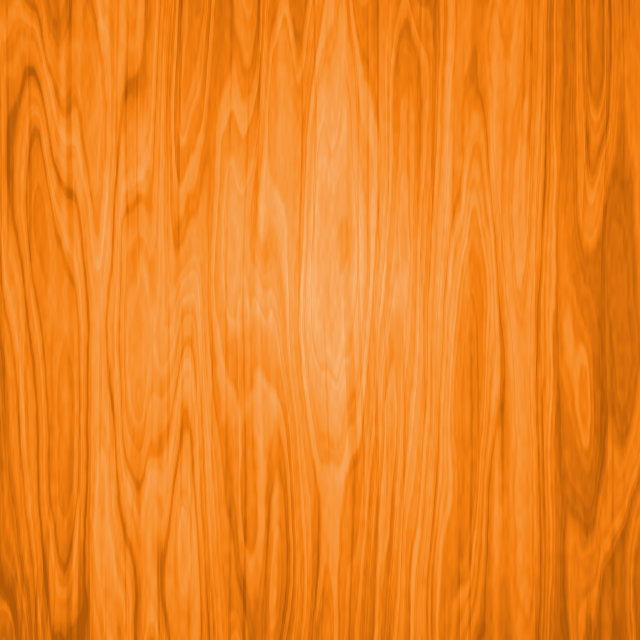
Give the GLSL for this texture, as a WebGL 2 fragment shader.

```glsl
#version 300 es
precision highp float;
// Polished orange wood: stretched growth rings, fine fibres and a soft central glow.

uniform vec2 u_resolution;
out vec4 fragColor;

const vec3 PALETTE[6] = vec3[6](
    vec3(0.70, 0.345, 0.025), vec3(0.83, 0.42, 0.04), vec3(0.95, 0.49, 0.06),
    vec3(0.97, 0.57, 0.19), vec3(0.97, 0.63, 0.32), vec3(0.98, 0.72, 0.47));

float hash(vec2 p) {
    vec3 q = fract(p.xyx * 0.1031);
    q += dot(q, q.yzx + 33.33);
    return fract((q.x + q.y) * q.z);
}

vec2 fade(vec2 f) {
    return f * f * f * (f * (f * 6.0 - 15.0) + 10.0);
}

// Value noise, 0 to 1
float valueNoise(vec2 p) {
    vec2 cell = floor(p);
    vec2 w = fade(fract(p));
    float low = mix(hash(cell), hash(cell + vec2(1, 0)), w.x);
    float high = mix(hash(cell + vec2(0, 1)), hash(cell + vec2(1, 1)), w.x);
    return mix(low, high, w.y);
}

float slope(vec2 cell, vec2 offset) {
    float angle = 6.28318 * hash(cell + 71.0);
    return dot(vec2(cos(angle), sin(angle)), offset);
}

// Gradient noise, roughly -0.7 to 0.7
float gradientNoise(vec2 p) {
    vec2 cell = floor(p);
    vec2 f = fract(p);
    vec2 w = fade(f);
    float low = mix(slope(cell, f), slope(cell + vec2(1, 0), f - vec2(1, 0)), w.x);
    float high = mix(slope(cell + vec2(0, 1), f - vec2(0, 1)),
                     slope(cell + vec2(1, 1), f - vec2(1, 1)), w.x);
    return mix(low, high, w.y);
}

// Height field whose level lines are the growth rings
float ringField(vec2 p) {
    float h = 3.2 * p.x;
    h += 1.30 * gradientNoise(p * vec2(9.5, 1.15) + 3.7);
    h += 0.40 * gradientNoise(p * vec2(22.0, 2.2) + 11.3);
    h += 0.07 * gradientNoise(p * vec2(46.0, 7.0) + 23.1);
    h += 0.016 * gradientNoise(p * vec2(85.0, 26.0) + 37.9);
    return h;
}

// Irregular bands along the field, faded where they get too thin to draw
float bands(float h, float frequency, float seed) {
    float x = h * frequency;
    float visible = 1.0 - smoothstep(0.5, 1.3, fwidth(x));
    return (smoothstep(0.15, 0.85, valueNoise(vec2(x, seed))) - 0.5) * visible;
}

// Ring that brightens slowly and ends in a dark edge
float lateWood(float h, float frequency) {
    float x = h * frequency + 0.8 * valueNoise(vec2(h * 3.0, 5.0));
    float edge = clamp(fwidth(x), 0.14, 0.5);
    float f = fract(x);
    return f * (1.0 - smoothstep(1.0 - edge, 1.0, f)) - 0.43;
}

// Straight fibres, dark hairlines and fine pores
float fibres(vec2 p) {
    float strands = valueNoise(p * vec2(115.0, 0.9) + 17.0) - 0.5;
    float hairline = smoothstep(0.66, 0.92, valueNoise(p * vec2(185.0, 2.6) + 41.0));
    float pores = valueNoise(p * vec2(270.0, 55.0) + 59.0) - 0.5;
    float straight = smoothstep(0.3, 0.7, valueNoise(vec2(p.x * 6.0, 8.0)));
    return strands * mix(0.5, 1.3, straight) - 0.8 * hairline + 0.55 * pores;
}

// Brightness of the glow on the palette scale
float glow(vec2 uv) {
    float d = length((uv - vec2(0.49, 0.55)) * vec2(1.08, 0.95));
    return 4.2 - 5.1 * d + 0.5 * d * d;
}

vec3 woodColour(float tone) {
    vec3 colour = PALETTE[0];
    for (int i = 1; i < 6; i++) {
        colour = mix(colour, PALETTE[i], clamp(tone - float(i - 1), 0.0, 1.0));
    }
    return colour;
}

void main() {
    vec2 uv = gl_FragCoord.xy / u_resolution;
    vec2 p = uv;
    p.x += 0.014 * gradientNoise(uv * vec2(4.0, 2.2) + 7.0);

    float h = ringField(p);
    float grain = 0.7 * bands(h, 4.5, 2.0) + 1.1 * bands(h, 11.0, 9.0);
    grain += 0.8 * bands(h, 26.0, 15.0) + 0.8 * lateWood(h, 6.0);
    grain += 0.95 * fibres(p);

    fragColor = vec4(woodColour(glow(uv) + grain), 1.0);
}
```
